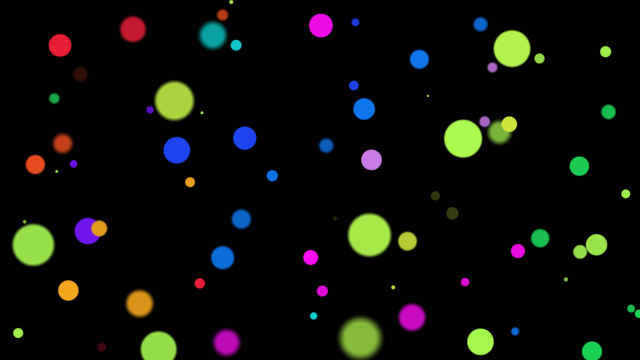
Give the GLSL for this background, as a WebGL 2 fragment shader.

```glsl
#version 300 es
precision highp float;
// Soft, brightly coloured light discs of mixed size and focus scattered on black.

uniform vec2 u_resolution;
out vec4 fragColor;

// Disc counts per size class, drawn from large to tiny
const int LARGE_COUNT  = 7;
const int MEDIUM_COUNT = 25;
const int SMALL_COUNT  = 34;
const int TINY_COUNT   = 9;
const int DISC_COUNT   = LARGE_COUNT + MEDIUM_COUNT + SMALL_COUNT + TINY_COUNT;

// Radius ranges, in canvas heights
const vec2 LARGE_RADIUS  = vec2(0.047, 0.059);
const vec2 MEDIUM_RADIUS = vec2(0.025, 0.037);
const vec2 SMALL_RADIUS  = vec2(0.010, 0.022);
const vec2 TINY_RADIUS   = vec2(0.003, 0.006);

const vec2  SPREAD_STEP   = vec2(0.75488, 0.56984); // even quasi-random spread
const float SCATTER       = 0.16;                   // irregularity of placement
const vec2  FEATHER_RANGE = vec2(0.14, 0.75);       // edge width per radius
const float MIN_FEATHER   = 0.005;
const float BLUR_DIMMING  = 0.25;
const float FAINT_SHARE   = 0.12;                   // share of faint small discs
const float FAINT_OPACITY = 0.25;

const vec3 BACKGROUND  = vec3(0.004);
const vec3 LIME        = vec3(0.66, 0.98, 0.32);
const vec3 YELLOW_LIME = vec3(0.85, 0.94, 0.25);
const vec3 GREEN       = vec3(0.12, 0.88, 0.36);
const vec3 CYAN        = vec3(0.05, 0.85, 0.85);
const vec3 AZURE       = vec3(0.06, 0.50, 1.00);
const vec3 BLUE        = vec3(0.12, 0.28, 0.98);
const vec3 MAGENTA     = vec3(1.00, 0.05, 0.96);
const vec3 LILAC       = vec3(0.85, 0.52, 0.97);
const vec3 VIOLET      = vec3(0.45, 0.08, 0.95);
const vec3 VERMILION   = vec3(1.00, 0.33, 0.14);
const vec3 RED         = vec3(0.93, 0.12, 0.22);
const vec3 AMBER       = vec3(1.00, 0.68, 0.12);

const int PALETTE_SIZE = 16;
const vec3 PALETTE[PALETTE_SIZE] = vec3[](
    LIME, MAGENTA, AZURE, VERMILION, GREEN, YELLOW_LIME, BLUE, RED,
    LIME, LILAC, CYAN, AMBER, GREEN, AZURE, MAGENTA, VIOLET);

float hash(int index, float salt) {
    return fract(sin(float(index) * 12.9898 + salt * 78.233) * 43758.55);
}

vec2 radiusRange(int index) {
    if (index < LARGE_COUNT) return LARGE_RADIUS;
    if (index < LARGE_COUNT + MEDIUM_COUNT) return MEDIUM_RADIUS;
    if (index < DISC_COUNT - TINY_COUNT) return SMALL_RADIUS;
    return TINY_RADIUS;
}

// The largest and tiniest discs stay lime; the others cycle through the palette
vec3 discColor(int index) {
    bool limeOnly = index < LARGE_COUNT || index >= DISC_COUNT - TINY_COUNT;
    float tint = hash(index, 1.0);
    vec3 color = limeOnly ? mix(LIME, YELLOW_LIME, tint * tint)
                          : PALETTE[(index * 5) % PALETTE_SIZE];
    return color * mix(0.9, 1.0, hash(index, 2.0));
}

vec2 discCenter(int index) {
    vec2 jitter = vec2(hash(index, 3.0), hash(index, 4.0)) - 0.5;
    return fract(float(index + 1) * SPREAD_STEP + jitter * SCATTER);
}

void main() {
    vec2 point = gl_FragCoord.xy / u_resolution.y;
    vec2 canvas = vec2(u_resolution.x / u_resolution.y, 1.0);
    float pixel = 1.0 / u_resolution.y;
    vec3 color = BACKGROUND;

    for (int i = 0; i < DISC_COUNT; i++) {
        vec2 range = radiusRange(i);
        float radius = mix(range.x, range.y, hash(i, 5.0));
        float distanceToCenter = length(point - discCenter(i) * canvas);

        // Focus: a wide feather also dims the disc
        float blur = pow(hash(i, 6.0), 2.5);
        float feather = radius * mix(FEATHER_RANGE.x, FEATHER_RANGE.y, blur);
        feather = max(feather, max(min(MIN_FEATHER, radius), 1.5 * pixel));
        float coverage = 1.0 - smoothstep(-0.5, 0.5, (distanceToCenter - radius) / feather);

        bool faint = i >= LARGE_COUNT + MEDIUM_COUNT && hash(i, 7.0) < FAINT_SHARE;
        float opacity = faint ? FAINT_OPACITY : 1.0;
        vec3 light = discColor(i) * (1.0 - BLUR_DIMMING * blur);
        color = mix(color, light, coverage * opacity);
    }

    fragColor = vec4(color, 1.0);
}
```
